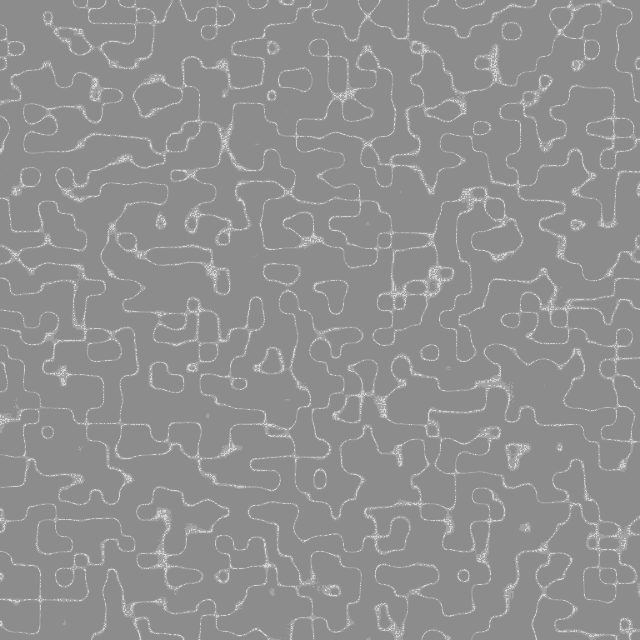
A WebGL 2 fragment shader for this pattern:

```glsl
#version 300 es
precision highp float;

#define CELLS 40.0
#define GRAINS 512.0
#define LEVEL 0.5
#define HALO_WIDTH 0.044
#define CORE_WIDTH 0.023
#define SPARK_SHARE 0.5
#define GROUND_COLOR vec3(0.55)
#define HALO_COLOR vec3(0.635)
#define SPARK_COLOR vec3(0.85)

uniform vec2 u_resolution;
out vec4 fragColor;

float hash(vec2 p) {
  return fract(sin(dot(p, vec2(127.1, 311.7))) * 43758.5453);
}

float valueNoise(vec2 p) {
  vec2 cell = floor(p);
  vec2 f = fract(p);
  vec2 blend = f * f * (3.0 - 2.0 * f);
  float low = mix(hash(cell), hash(cell + vec2(1.0, 0.0)), blend.x);
  float high = mix(hash(cell + vec2(0.0, 1.0)), hash(cell + vec2(1.0)), blend.x);
  return mix(low, high, blend.y);
}

// Antialiased coverage of a band around the contour level
float band(float offset, float halfWidth, float softness) {
  return 1.0 - smoothstep(halfWidth - softness, halfWidth + softness, offset);
}

void main() {
  float canvasSize = min(u_resolution.x, u_resolution.y);
  vec2 uv = gl_FragCoord.xy / canvasSize;

  // Distance in value from the contour, and its change across one pixel
  float field = valueNoise(uv * CELLS + 7.0);
  float offset = abs(field - LEVEL);
  float softness = 0.5 * fwidth(field) + 0.002;

  // Fine grain: roughens the halo and picks the bright specks
  vec2 grainPos = uv * GRAINS;
  vec2 grainId = floor(grainPos);
  float roughness = mix(0.7, 1.3, hash(grainId + 31.7));
  float halo = band(offset, HALO_WIDTH * roughness, softness);

  vec2 edge = abs(fract(grainPos) - 0.5);
  float blur = min(0.5 * GRAINS / canvasSize, 0.5);
  float speck = 1.0 - smoothstep(0.5 - blur, 0.5 + blur, max(edge.x, edge.y));
  float lit = step(1.0 - SPARK_SHARE, hash(grainId + 83.3));
  float spark = lit * speck * band(offset, CORE_WIDTH, 0.4 * softness);

  vec3 color = mix(GROUND_COLOR, HALO_COLOR, halo);
  color = mix(color, SPARK_COLOR, spark);
  fragColor = vec4(color, 1.0);
}
```
